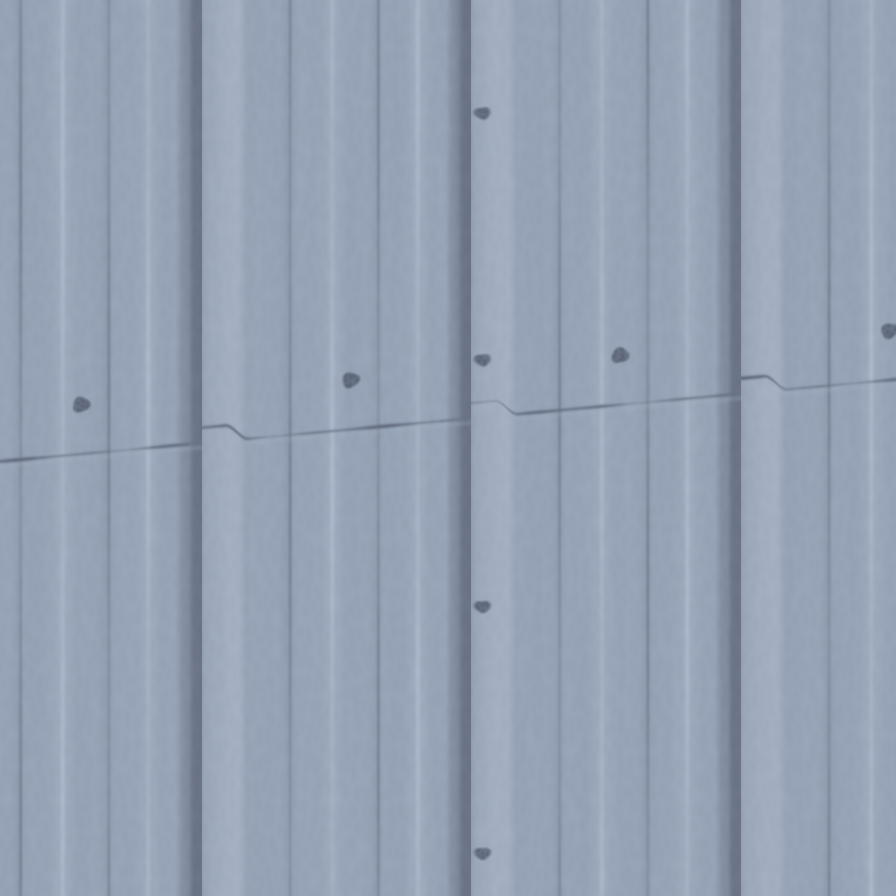
This texture is drawn by a Shadertoy shader. Its source:

```glsl
// Blue-grey ribbed metal cladding: overlapping panels, a sloping lap seam and screws.

// Paint colours
const vec3 BASE   = vec3(0.590, 0.640, 0.715);
const vec3 LIGHT  = vec3(0.640, 0.685, 0.755);
const vec3 GLINT  = vec3(0.680, 0.730, 0.805);
const vec3 SHADE  = vec3(0.520, 0.560, 0.630);
const vec3 DARK   = vec3(0.400, 0.435, 0.515);
const vec3 SCREW  = vec3(0.310, 0.350, 0.420);

// Panel layout, in canvas widths; positions across are measured from the panel's left edge
const float PANEL_WIDTH  = 0.3008;
const float PANEL_START  = 0.2253;
const float RIB_WIDTH    = 0.0500;
const float CREASE_START = 0.0985;
const float CREASE_STEP  = 0.0985;
const float RIDGE_START  = 0.1455;
const float RIDGE_STEP   = 0.0955;
const float LAP_START    = 0.2760;

// Seam and screws
const float SEAM_HEIGHT  = 0.4850;
const float SEAM_SLOPE   = 0.0915;
const float SEAM_RISE    = 0.0170;
const float SEAM_WIDTH   = 0.0030;
const float PAN_SCREW_X  = 0.1660;
const float PAN_SCREW_UP = 0.0550;
const float RIB_SCREW_X  = 0.0125;
const float RIB_SCREW_Y  = 0.0475;
const float RIB_SCREW_STEP = 0.2754;
const float RIB_SCREW_PANEL = 1.0;

float hash(vec2 p) {
    p = fract(p * vec2(0.1031, 0.1137));
    p += dot(p, p.yx + 33.33);
    return fract((p.x + p.y) * p.x * 17.0);
}

// Distance to the nearest scattered point, 0 to about 1
float cellular(vec2 p) {
    vec2 cell = floor(p);
    float nearest = 2.0;
    for (int j = -1; j <= 1; j++)
    for (int i = -1; i <= 1; i++) {
        vec2 c = cell + vec2(i, j);
        vec2 point = c + vec2(hash(c + 50.0), hash(c + 91.0));
        nearest = min(nearest, length(p - point));
    }
    return nearest;
}

// Vertical brush marks from layered sines
float streaks(vec2 p) {
    float sum = 0.0, freq = 90.0, amp = 0.5;
    for (int i = 0; i < 4; i++) {
        sum += amp * sin(p.x * freq + 1.5 * sin(p.y * 5.0 + freq) + freq);
        freq *= 1.73;
        amp *= 0.7;
    }
    return sum;
}

// Soft line of a given full width
float line(float d, float width) {
    return exp(-4.0 * d * d / (width * width));
}

// Slightly irregular screw head
float screw(vec2 d, vec2 radius, float seed, float aa) {
    float wobble = 0.10 * sin(3.0 * atan(d.y, d.x + 1e-5) + seed * 6.0);
    float dist = (length(d / radius) - 1.0 - wobble) * radius.y;
    return 1.0 - smoothstep(-0.0015 - aa, 0.0015 + aa, dist);
}

void mainImage(out vec4 fragColor, in vec2 fragCoord) {
    vec2 p = fragCoord / iResolution.xy;
    float aa = 0.7 / iResolution.y;
    float panel = floor((p.x - PANEL_START) / PANEL_WIDTH);
    float x = p.x - PANEL_START - panel * PANEL_WIDTH;
    float seed = hash(vec2(panel + 17.0, 5.0));

    // Raised rib, brightest toward its right shoulder
    float rib = 1.0 - smoothstep(RIB_WIDTH - 0.010, RIB_WIDTH + 0.001, x);
    vec3 color = mix(BASE, LIGHT, rib * mix(0.45, 1.0, smoothstep(0.005, 0.032, x)));

    // Creases and glinting ridges pressed into the pan
    for (int i = 0; i < 2; i++) {
        float crease = x - CREASE_START - float(i) * CREASE_STEP;
        float ridge = x - RIDGE_START - float(i) * RIDGE_STEP;
        float fade = 0.75 + 0.25 * sin(p.y * 9.0 + seed * 20.0 + float(i) * 2.0);
        color = mix(color, SHADE, 0.30 * line(crease + 0.002, 0.012));
        color = mix(color, DARK, 0.48 * fade * line(crease, 0.0042));
        color = mix(color, LIGHT, 0.55 * line(ridge, 0.020));
        color = mix(color, GLINT, 0.75 * fade * line(ridge, 0.0055));
    }

    // Shadowed lap at the panel's right edge, with a paler streak
    color = mix(color, SHADE, smoothstep(LAP_START - 0.006, LAP_START + 0.005, x));
    color = mix(color, DARK, 0.85 * smoothstep(LAP_START + 0.004, PANEL_WIDTH - 0.007, x));
    color = mix(color, BASE, 0.45 * seed * line(x - LAP_START - 0.010, 0.006));
    color = mix(color, SHADE, 0.45 * exp(-x / 0.003));

    // Lap seam, stepping up over each rib
    float slope = SEAM_HEIGHT + SEAM_SLOPE * p.x;
    float seam = slope + SEAM_RISE * (1.0 - smoothstep(0.026, 0.052, x));
    float wear = 0.60 + 0.25 * sin(p.x * 31.0 + 1.0) + 0.15 * sin(p.x * 77.0);
    wear *= 1.0 - 0.8 * smoothstep(LAP_START + 0.008, LAP_START + 0.018, x);
    float below = seam - p.y;
    color = mix(color, LIGHT, 0.25 * line(below - 0.005, 0.006));
    color = mix(color, DARK, wear * line(below, SEAM_WIDTH + 0.002 * wear));

    // One screw above the seam per pan, and a column of them on one rib
    vec2 panScrew = vec2(x - PAN_SCREW_X, p.y - slope - PAN_SCREW_UP);
    float row = round((p.y - RIB_SCREW_Y) / RIB_SCREW_STEP);
    vec2 ribScrew = vec2(x - RIB_SCREW_X, p.y - RIB_SCREW_Y - row * RIB_SCREW_STEP);
    float heads = screw(panScrew, vec2(0.0095, 0.0085), seed, aa);
    if (panel == RIB_SCREW_PANEL) heads = max(heads, screw(ribScrew, vec2(0.0090, 0.0066), row, aa));
    color = mix(color, SCREW + 0.08 * cellular(p * 190.0), 0.85 * heads);

    // Brushed and mottled weathering
    color += 0.005 * streaks(p) + 0.018 * (cellular(p * vec2(110.0, 55.0)) - 0.5);
    fragColor = vec4(color, 1.0);
}
```
